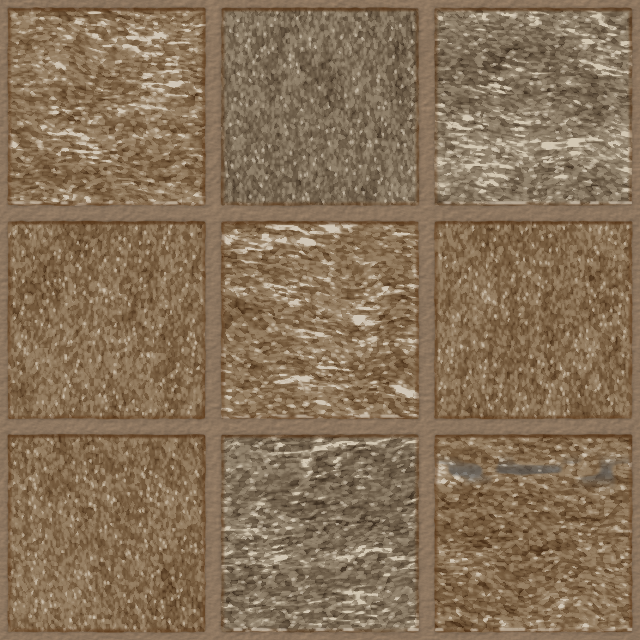
Reproduce this texture procedurally as a three.js fragment shader.

```glsl
// Three by three mosaic of streaked, grainy brown glass tiles set in tan grout.
varying vec2 vUv;

const float TILES = 3.0;
const float HALF_TILE = 0.1543;
const float CORNER = 0.003;
const float SOFT = 0.0012;

const vec3 GROUT = vec3(0.555, 0.465, 0.375);
const vec3 UMBER = vec3(0.28, 0.18, 0.09);
const vec3 BROWN = vec3(0.46, 0.355, 0.24);
const vec3 TAN = vec3(0.59, 0.50, 0.39);
const vec3 PALE = vec3(0.82, 0.78, 0.72);
const vec3 RUST = vec3(0.37, 0.22, 0.09);
const vec3 SLATE = vec3(0.32, 0.32, 0.32);

float hash(vec2 p) {
  vec3 q = fract(p.xyx * 0.1031);
  q += dot(q, q.yzx + 33.33);
  return fract((q.x + q.y) * q.z);
}

float noise(vec2 p) {
  vec2 i = floor(p);
  vec2 f = fract(p);
  f = f * f * (3.0 - 2.0 * f);
  float low = mix(hash(i), hash(i + vec2(1.0, 0.0)), f.x);
  float high = mix(hash(i + vec2(0.0, 1.0)), hash(i + 1.0), f.x);
  return mix(low, high, f.y);
}

float fbm(vec2 p) {
  float sum = 0.0;
  float gain = 0.5;
  for (int i = 0; i < 3; i++) {
    sum += gain * noise(p);
    p = p * 2.03 + 17.3;
    gain *= 0.5;
  }
  return sum / 0.875;
}

// Nearest granule: x = its random value, y = distance to its centre.
vec2 granule(vec2 p) {
  vec2 base = floor(p);
  vec2 best = vec2(0.0, 9.0);
  for (int y = -1; y <= 1; y++) {
    for (int x = -1; x <= 1; x++) {
      vec2 cell = base + vec2(float(x), float(y));
      vec2 centre = cell + vec2(hash(cell + 3.7), hash(cell + 71.9));
      float d = length(p - centre);
      if (d < best.y) best = vec2(hash(cell + 29.1), d);
    }
  }
  return best;
}

float roundBox(vec2 p, float halfSize, float radius) {
  vec2 q = abs(p) - halfSize + radius;
  return length(max(q, 0.0)) + min(max(q.x, q.y), 0.0) - radius;
}

vec3 glassRamp(float t) {
  vec3 c = mix(UMBER, BROWN, smoothstep(0.0, 0.38, t));
  c = mix(c, TAN, smoothstep(0.34, 0.66, t));
  return mix(c, PALE, smoothstep(0.66, 1.05, t));
}

// Streaked tiles alternate with plain ones, except along the bottom row.
float streakiness(vec2 id) {
  return id.y < 0.5 ? step(0.5, id.x) : 1.0 - mod(id.x + id.y, 2.0);
}

vec3 glass(vec2 p, vec2 local, vec2 id, float streaky) {
  float seed = hash(id + 5.3);
  float lastColumn = step(1.5, id.x);
  float lowCorner = step(1.5, id.x - id.y);

  // Flow bends the grain: sideways when streaked, upright when plain.
  vec2 q = p;
  q.y += streaky * (0.022 * fbm(p * 11.0 + seed * 40.0) + (seed - 0.5) * 0.2 * p.x);
  q.x += (1.0 - streaky) * 0.15 * (seed - 0.5) * p.y;
  vec2 grain = granule(q * mix(vec2(175.0, 120.0), vec2(105.0, 170.0), streaky));
  float fine = noise(q * mix(vec2(270.0, 170.0), vec2(140.0, 270.0), streaky));
  float smear = fbm(q * mix(vec2(55.0, 9.0), vec2(16.0, 60.0), streaky));
  float cloud = fbm(p * 10.0 + seed * 90.0);

  float tone = 0.49 + 0.04 * (seed - 0.5) - 0.03 * lowCorner;
  tone += mix(0.34, 0.42, streaky) * (grain.x - 0.5) + 0.34 * (fine - 0.5);
  tone += 0.28 * (smear - 0.5) + 0.22 * (cloud - 0.5) - 0.16 * (grain.y - 0.4);

  // Pale threads gather in patches, with a band across the last column.
  float height = local.y / HALF_TILE;
  float band = (height - mix(0.62, -0.48, id.y * 0.5)) / mix(0.11, 0.28, id.y * 0.5);
  band = exp(-band * band) * lastColumn * streaky;
  float patches = smoothstep(0.40, 0.72, fbm(q * vec2(17.0, 34.0) + seed * 30.0));
  float thread = smoothstep(0.50, 0.80, noise(q * vec2(48.0, 230.0) + 9.0));
  tone += streaky * thread * (0.10 + 0.40 * patches) * (1.0 - 0.5 * lowCorner);
  tone += band * (0.05 + 0.30 * smear);

  vec3 c = glassRamp(tone);
  float cool = 0.5 * abs(id.y - 1.0) * step(0.5, id.x) * (1.0 - lowCorner);
  c = mix(c, vec3(dot(c, vec3(0.35, 0.5, 0.15))) * vec3(1.06, 1.0, 0.88), cool);
  float stain = lowCorner * band * smoothstep(0.5, 0.7, noise(p * vec2(38.0, 60.0)));
  c = mix(c, SLATE, 0.65 * stain);
  float glint = step(0.91, grain.x) * (1.0 - smoothstep(0.15, 0.5, grain.y));
  return mix(c, PALE, 0.55 * glint);
}

// Rusty edges, a darker upper lip and broken glints along the lower lip.
vec3 rim(vec3 c, vec2 p, vec2 local, float depth, float streaky) {
  float wear = noise(p * 70.0);
  float lip = 1.0 - smoothstep(0.001, 0.008, depth);
  float top = smoothstep(HALF_TILE - 0.007, HALF_TILE - 0.002, local.y);
  float bottom = 1.0 - smoothstep(0.001, 0.004, abs(local.y + HALF_TILE - 0.004));
  c = mix(c, RUST, lip * (0.25 + 0.45 * wear));
  c = mix(c, RUST * 0.85, 0.45 * top);
  return mix(c, PALE, 0.7 * streaky * bottom * smoothstep(0.45, 0.75, wear));
}

vec3 grout(vec2 p, float gap) {
  vec2 q = p * vec2(120.0, 190.0);
  float emboss = fbm(q) - fbm(q + vec2(0.35, -0.55));
  float shade = 1.0 + 0.22 * emboss + 0.05 * (fbm(p * 25.0) - 0.5);
  return GROUT * (shade - 0.14 * exp(-max(gap, 0.0) / 0.0025));
}

void main() {
  vec2 id = min(floor(vUv * TILES), TILES - 1.0);
  vec2 local = vUv - (id + 0.5) / TILES;
  float streaky = streakiness(id);
  float d = roundBox(local, HALF_TILE, CORNER) + 0.0016 * (noise(vUv * 90.0) - 0.5);
  vec3 tile = rim(glass(vUv, local, id, streaky), vUv, local, -d, streaky);
  vec3 color = mix(tile, grout(vUv, d), smoothstep(-SOFT, SOFT, d));
  gl_FragColor = vec4(color, 1.0);
}
```
